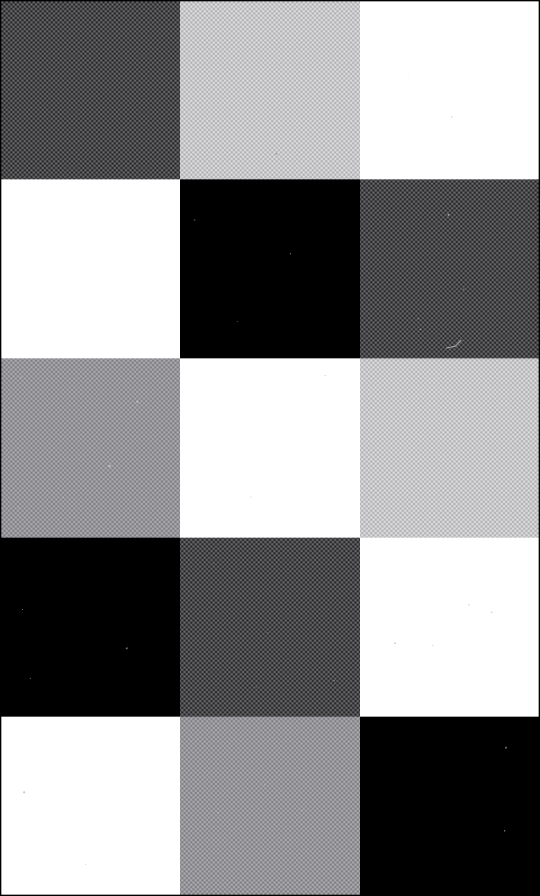
Write a Shadertoy shader that draws this pattern.

```glsl
// A three by five checker of flat printed tones: black, three greys and white.
// The greys carry a fine staggered halftone screen; dust specks and one scratch
// wear the print, a thin frame closes it, and supersampling smooths all edges.

const vec2 GRID = vec2(3.0, 5.0);
const float SCREEN_DOTS = 40.0;    // halftone periods per square
const float FRAME_WIDTH = 0.008;   // in squares
const int MAX_SPECKS = 6;
const int SAMPLES = 3;             // per axis

// Tone index of each square, rows from the bottom: 0 is black, 4 is white
const int TONES[15] = int[15](
    4, 2, 0,
    0, 1, 4,
    2, 4, 3,
    4, 0, 1,
    1, 3, 4);

float hash(vec2 p) {
    vec3 q = fract(p.xyx * vec3(0.1031, 0.1030, 0.0973));
    q += dot(q, q.yzx + 33.33);
    return fract((q.x + q.y) * q.z);
}

vec3 toneColor(int tone) {
    if (tone == 0) return vec3(0.0);
    if (tone == 1) return vec3(0.28, 0.28, 0.29);
    if (tone == 2) return vec3(0.58, 0.58, 0.60);
    if (tone == 3) return vec3(0.78, 0.78, 0.79);
    return vec3(1.0);
}

// Staggered dot screen with zero mean, absent on solid black and white
float halftone(vec2 p, int tone) {
    if (tone == 0 || tone == 4) return 0.0;
    vec2 wave = cos(6.2831853 * SCREEN_DOTS * p);
    float contrast = tone == 1 ? 0.17 : 0.12;
    return contrast * wave.x * wave.y;
}

float segmentDistance(vec2 p, vec2 a, vec2 b) {
    vec2 d = b - a;
    return length(p - a - d * clamp(dot(p - a, d) / dot(d, d), 0.0, 1.0));
}

// Dust coverage inside one square, with a random count, size and strength
float specks(vec2 local, vec2 cell) {
    float count = floor(float(MAX_SPECKS) * hash(cell + 3.7));
    float cover = 0.0;
    for (int i = 0; i < MAX_SPECKS; i++) {
        if (float(i) >= count) break;
        vec2 seed = cell * 17.0 + float(i) * 5.3;
        vec2 center = 0.08 + 0.84 * vec2(hash(seed + 1.1), hash(seed + 8.6));
        float radius = mix(0.002, 0.006, hash(seed + 21.4));
        float strength = mix(0.25, 0.8, hash(seed + 40.2));
        cover = max(cover, strength * step(length(local - center), radius));
    }
    return cover;
}

// Short bent scratch made of two strokes
float scratch(vec2 p) {
    vec2 bend = vec2(2.53, 3.068);
    float d = min(segmentDistance(p, vec2(2.48, 3.058), bend),
                  segmentDistance(p, bend, vec2(2.56, 3.100)));
    return 0.6 * step(d, 0.003);
}

vec3 printColor(vec2 p) {
    vec2 cell = clamp(floor(p), vec2(0.0), GRID - 1.0);
    int tone = TONES[int(cell.y) * 3 + int(cell.x)];
    vec3 color = toneColor(tone) + halftone(p, tone);

    // Wear is pale on dark ink and grey on bare paper
    vec3 dust = vec3(tone < 3 ? 0.9 : 0.6);
    color = mix(color, dust, specks(p - cell, cell));
    color = mix(color, vec3(0.9), scratch(p));

    // Outer frame
    vec2 toEdge = min(p, GRID - p);
    return color * step(FRAME_WIDTH, min(toEdge.x, toEdge.y));
}

void mainImage(out vec4 fragColor, in vec2 fragCoord) {
    vec3 sum = vec3(0.0);
    for (int j = 0; j < SAMPLES; j++) {
        for (int i = 0; i < SAMPLES; i++) {
            vec2 offset = (vec2(i, j) + 0.5) / float(SAMPLES) - 0.5;
            sum += printColor((fragCoord + offset) / iResolution.xy * GRID);
        }
    }
    fragColor = vec4(sum / float(SAMPLES * SAMPLES), 1.0);
}
```
